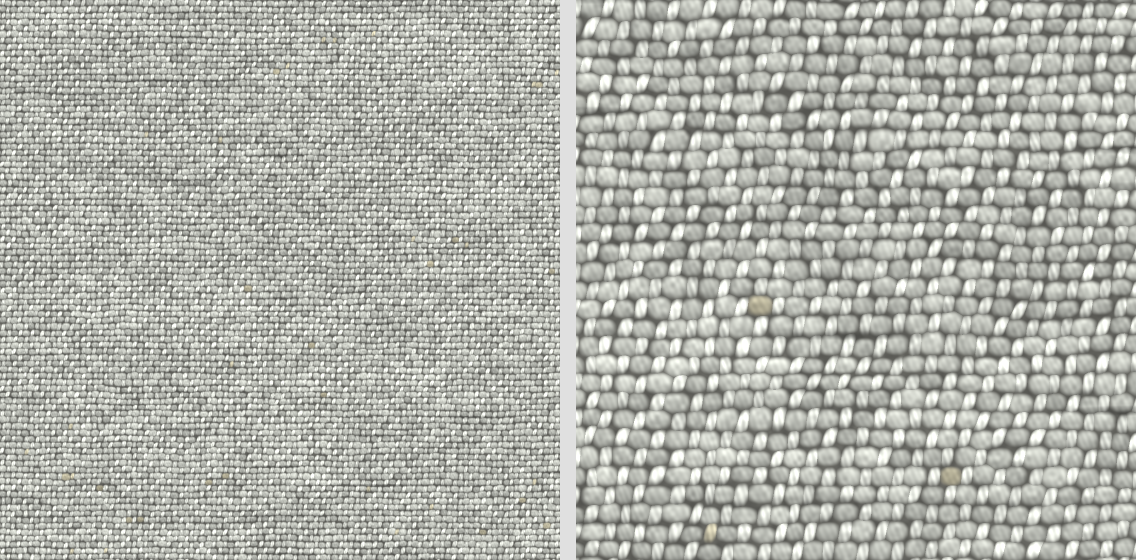
Left: the whole. Right: its middle third, enlarged.
A Shadertoy shader for this texture:

```glsl
const vec2 THREADS = vec2(98.0, 90.0);     // warp and weft threads, both even
const vec2 WOBBLE = vec2(0.50, 0.36);      // thread wandering, in threads
const vec2 WEFT_RADIUS = vec2(0.78, 0.56);
const vec2 WARP_RADIUS = vec2(0.42, 0.62);
const float SLUB = 0.30;                   // variation of weft thickness
const float WARP_SLANT = 0.24;
const float FLECK_SHARE = 0.004;
const int SAMPLES = 2;                     // samples per pixel side
const vec3 GAP_COLOR = vec3(0.37, 0.37, 0.35);
const vec3 WEFT_COLOR = vec3(0.74, 0.75, 0.72);
const vec3 WARP_COLOR = vec3(0.82, 0.83, 0.80);
const vec3 FLECK_COLOR = vec3(0.66, 0.61, 0.45);

float hash(vec2 p) {
    vec3 q = fract(p.xyx * vec3(0.1031, 0.1030, 0.0973));
    q += dot(q, q.yzx + 33.33);
    return fract((q.x + q.y) * q.z);
}

// Value noise that wraps after the given number of lattice cells
float noise(vec2 uv, vec2 period, float seed) {
    vec2 p = uv * period;
    vec2 i = floor(p);
    vec2 f = fract(p);
    f = f * f * (3.0 - 2.0 * f);
    vec2 a = mod(i, period) + seed;
    vec2 b = mod(i + 1.0, period) + seed;
    return mix(mix(hash(a), hash(vec2(b.x, a.y)), f.x),
               mix(hash(vec2(a.x, b.y)), hash(b), f.x), f.y);
}

// One visible crossing: colour in rgb, height in a
vec4 crossing(vec2 p, vec2 cell, vec2 uv) {
    vec2 id = mod(cell, THREADS);
    float tone = hash(id + 17.0);
    vec2 jitter = vec2(hash(id + 41.0), hash(id + 73.0)) - 0.5;
    vec2 d = p - cell - 0.5 - jitter * vec2(0.24, 0.18);
    bool weft = mod(id.x + id.y, 2.0) < 0.5;

    // Thickness drifts slowly along each weft thread
    float drift = noise(vec2(uv.x, (id.y + 0.5) / THREADS.y), vec2(14.0, THREADS.y), 131.0);
    float slub = 1.0 + SLUB * (drift + 0.6 * tone - 0.8);
    vec2 radius = weft ? WEFT_RADIUS * vec2(0.9 + 0.2 * tone, slub) : WARP_RADIUS;
    if (!weft) d.x -= d.y * WARP_SLANT * (0.4 + 1.2 * tone);

    // Rounded pebble, lit from above; warp dips into shade at its ends
    vec2 q = abs(d) / radius;
    float dome = 1.0 - pow(q.x, 2.4) - pow(q.y, 2.4);
    float body = smoothstep(-0.15, 0.85, dome);
    float light = 0.92 + 0.18 * tone + 0.30 * d.y;
    if (!weft) light *= 1.12 - 0.42 * q.y * q.y;

    // Fine twisted strands
    float strands = sin((d.x * 2.0 + d.y) * 8.0 + tone * 6.283);
    light += (weft ? 0.03 : 0.08) * strands;

    vec3 yarn = weft ? WEFT_COLOR : WARP_COLOR;
    float fleck = step(hash(id + 211.0), FLECK_SHARE);
    yarn = mix(yarn, FLECK_COLOR, 0.5 * fleck);
    return vec4(mix(GAP_COLOR, yarn * light, body), dome + (weft ? 0.10 : 0.0));
}

vec3 linen(vec2 uv) {
    // Uneven thread paths
    vec2 p = uv * THREADS;
    p.x += WOBBLE.x * (noise(uv, vec2(40.0, 30.0), 307.0) - 0.5);
    p.y += WOBBLE.y * (noise(uv, vec2(18.0, 42.0), 401.0) - 0.5);

    // Topmost of the neighbouring crossings
    vec4 top = vec4(GAP_COLOR, -0.15);
    for (int y = -1; y <= 1; y++) {
        for (int x = -1; x <= 1; x++) {
            vec4 c = crossing(p, floor(p) + vec2(x, y), uv);
            if (c.a > top.a) top = c;
        }
    }

    // Streaks along the weft, faint columns and fibre grain
    float streak = noise(uv, vec2(7.0, 60.0), 503.0) - 0.5;
    float band = noise(uv, vec2(4.0, 20.0), 601.0) - 0.5;
    float column = noise(uv, vec2(34.0, 4.0), 701.0) - 0.5;
    float grain = noise(uv, vec2(330.0, 330.0), 809.0) - 0.5;
    float shade = 1.0 + 0.09 * streak + 0.04 * band + 0.03 * column + 0.20 * grain;

    // Occasional dark seams between loose rows
    float seam = smoothstep(0.82, 0.97, noise(uv, vec2(6.0, THREADS.y), 907.0));
    return top.rgb * shade * (1.0 - 0.15 * seam);
}

void mainImage(out vec4 fragColor, in vec2 fragCoord) {
    vec3 color = vec3(0.0);
    for (int y = 0; y < SAMPLES; y++) {
        for (int x = 0; x < SAMPLES; x++) {
            vec2 offset = (vec2(x, y) + 0.5) / float(SAMPLES) - 0.5;
            color += linen((fragCoord + offset) / iResolution.xy);
        }
    }
    fragColor = vec4(color / float(SAMPLES * SAMPLES), 1.0);
}
```
